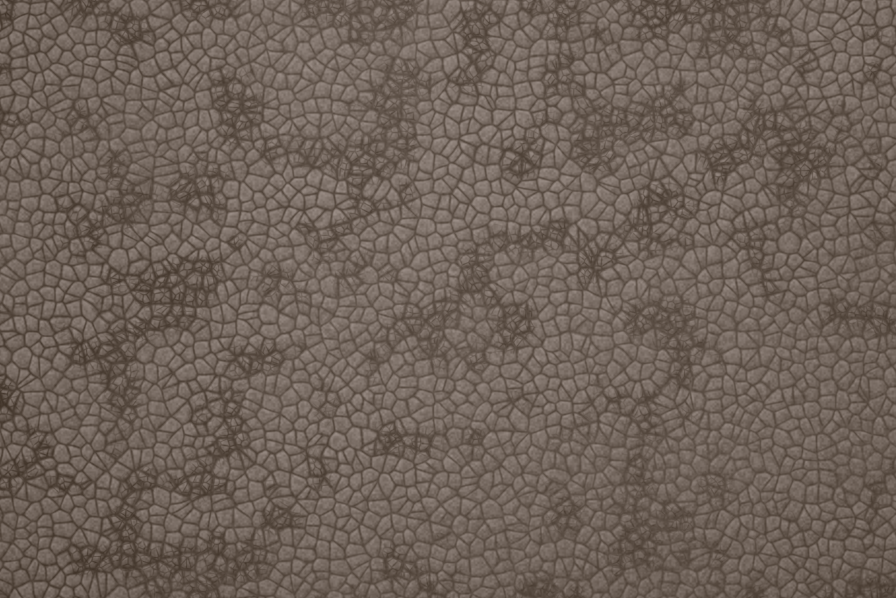
Reproduce this texture procedurally as a WebGL 1 fragment shader.

```glsl
precision highp float;

uniform vec2 u_resolution;

#define CELLS 43.0          // large pebbles per canvas height
#define FINE_CELLS 84.0     // small pebbles inside the dark patches
#define PATCHES 15.0        // dark patches per canvas height
#define WARP 0.010          // irregularity of the pebble outlines
#define CREASE_WIDTH 0.20   // in units of one pebble
#define CREASE_DEPTH 0.155
#define RIM_LIGHT 0.050
#define GRAIN 0.13
#define LEATHER vec3(0.43, 0.38, 0.345)
#define LIGHT_DIR vec2(-0.45, 0.89)

vec2 hash2(vec2 p) {
  vec3 q = fract(vec3(p.xyx) * vec3(0.1031, 0.1030, 0.0973));
  q += dot(q, q.yzx + 33.33);
  return fract((q.xx + q.yz) * q.zy);
}

float noise(vec2 p) {
  vec2 i = floor(p);
  vec2 f = fract(p);
  f = f * f * (3.0 - 2.0 * f);
  float low = mix(hash2(i).x, hash2(i + vec2(1.0, 0.0)).x, f.x);
  float high = mix(hash2(i + vec2(0.0, 1.0)).x, hash2(i + vec2(1.0, 1.0)).x, f.x);
  return mix(low, high, f.y);
}

// Voronoi pebbles: xy = offset from the pebble centre, z = distance to its border
vec3 pebbles(vec2 p) {
  vec2 cell = floor(p);
  vec2 f = fract(p);
  vec2 nearest = vec2(0.0);
  vec2 home = vec2(0.0);
  float best = 8.0;
  for (int y = -1; y <= 1; y++) {
    for (int x = -1; x <= 1; x++) {
      vec2 g = vec2(float(x), float(y));
      vec2 r = g + hash2(cell + g) - f;
      float d = dot(r, r);
      if (d < best) {
        best = d;
        nearest = r;
        home = g;
      }
    }
  }
  float border = 8.0;
  for (int y = -2; y <= 2; y++) {
    for (int x = -2; x <= 2; x++) {
      vec2 g = home + vec2(float(x), float(y));
      vec2 r = g + hash2(cell + g) - f;
      vec2 gap = r - nearest;
      if (dot(gap, gap) > 0.0001) {
        float d = dot(0.5 * (r + nearest), normalize(gap));
        // smooth minimum rounds the pebble corners
        float h = max(0.12 - abs(border - d), 0.0) / 0.12;
        border = min(border, d) - h * h * 0.03;
      }
    }
  }
  return vec3(-nearest, border);
}

void main() {
  vec2 uv = gl_FragCoord.xy / u_resolution;
  vec2 p = gl_FragCoord.xy / u_resolution.y + 3.0;
  vec2 warp = vec2(noise(p * 24.0), noise(p * 24.0 + 57.0)) - 0.5;
  vec2 q = p + WARP * warp;

  // clusters of small pebbles and deeper creases
  float mottle = 0.65 * noise(p * PATCHES) + 0.35 * noise(p * PATCHES * 2.3 + 19.0);
  float patchMask = smoothstep(0.48, 0.74, mottle);

  vec3 big = pebbles(q * CELLS);
  vec3 small = pebbles(q * FINE_CELLS + 11.0);
  float width = CREASE_WIDTH * mix(0.8, 1.25, patchMask);
  float bigTop = smoothstep(-0.02, width, big.z);
  float smallTop = smoothstep(-0.04, 0.22, small.z);
  float top = bigTop * mix(1.0, smallTop, 0.8 * patchMask);

  // creases soften towards the lower right
  float worn = smoothstep(0.9, 1.7, uv.x + 1.0 - uv.y);
  float depth = CREASE_DEPTH * mix(0.75, 1.15, noise(p * 9.0 + 31.0)) * (1.0 - 0.3 * worn);
  float tone = depth * (top - 0.70) - 0.022 * (patchMask - 0.3);

  // raised rims catch light from above
  float rim = bigTop * (1.0 - smoothstep(width, width + 0.22, big.z));
  vec2 outward = big.xy / (length(big.xy) + 0.05);
  tone += RIM_LIGHT * rim * dot(outward, LIGHT_DIR);

  // fine surface grain
  float grain = 0.6 * noise(p * 290.0) + 0.4 * noise(p * 160.0 + 73.0);
  tone += GRAIN * (grain - 0.5) * mix(0.7, 1.0, top);

  // broad, uneven illumination
  vec2 fromGlow = (uv - vec2(0.52, 0.72)) * vec2(1.0, 0.8);
  tone += 0.030 - 0.14 * dot(fromGlow, fromGlow);
  tone += 0.025 * (noise(p * 2.5 + 5.0) - 0.5);

  vec3 color = LEATHER + tone * vec3(1.0, 1.0, 1.04);
  gl_FragColor = vec4(clamp(color, 0.0, 1.0), 1.0);
}
```
